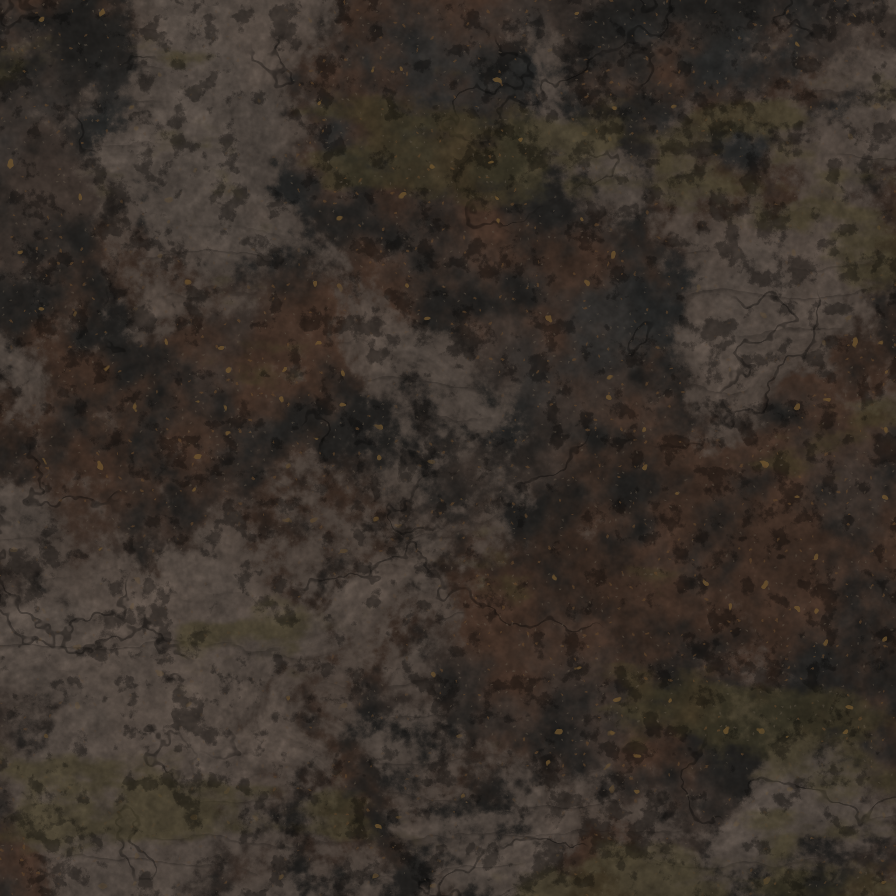
A WebGL 1 fragment shader for this texture:

```glsl
precision highp float;
// Weathered dark plaster wall with soot, rust, olive stains and ochre flecks.
uniform vec2 u_resolution;

float hash(vec2 p) {
  p = fract(p * vec2(0.1031, 0.1137));
  p += dot(p, p.yx + 33.33);
  return fract((p.x + p.y) * p.x * 7.31);
}

float noise(vec2 p) {
  vec2 i = floor(p), f = fract(p);
  f = f * f * (3.0 - 2.0 * f);
  return mix(mix(hash(i), hash(i + vec2(1, 0)), f.x),
             mix(hash(i + vec2(0, 1)), hash(i + vec2(1, 1)), f.x), f.y);
}

// Layered noise, centred on 0.5
float fbm(vec2 p) {
  float sum = 0.0, amp = 0.46;
  for (int i = 0; i < 6; i++) {
    sum += amp * noise(p);
    p = mat2(1.6, 1.2, -1.2, 1.6) * p + 17.3;
    amp *= 0.55;
  }
  return sum;
}

// Height of the plaster skin: ragged patches with slightly boxy outlines
float skin(vec2 p) {
  vec2 warp = vec2(noise(p * 9.0 + 40.0), noise(p * 9.0 + 80.0)) - 0.5;
  float broad = noise(p * vec2(4.2, 3.6) + warp * 0.7 + 11.0);
  return 0.45 * broad + 0.55 * fbm(p * 7.0 + warp + 23.0);
}

// Scattered irregular chips, one candidate per cell
float flecks(vec2 p, float cells, float chance, float size) {
  vec2 q = p * cells, id = floor(q);
  vec2 centre = 0.3 + 0.4 * vec2(hash(id + 5.0), hash(id + 9.0));
  vec2 d = fract(q) - centre;
  float angle = 6.28 * hash(id + 13.0);
  d = mat2(cos(angle), sin(angle), -sin(angle), cos(angle)) * d * vec2(1.0, 1.6);
  float radius = size * (0.4 + 0.6 * hash(id + 21.0));
  float edge = length(d) + size * 0.9 * (noise(q * 9.0) - 0.5);
  float soft = cells / u_resolution.y;
  return step(hash(id + 31.0), chance) * (1.0 - smoothstep(radius - soft, radius + soft, edge));
}

void main() {
  vec2 uv = gl_FragCoord.xy / u_resolution.y;
  float grain = fbm(uv * 95.0 + 3.0);
  float mottle = fbm(uv * 24.0 + 60.0);

  // Exposed ground: soot, umber, slate and rust
  float tone = fbm(uv * 8.0 + 31.0) + 0.5 * (mottle - 0.5);
  vec3 color = mix(vec3(0.135, 0.128, 0.12), vec3(0.225, 0.19, 0.168), smoothstep(0.32, 0.64, tone));
  float slate = smoothstep(0.5, 0.68, fbm(uv * 4.5 + 71.0));
  color = mix(color, vec3(0.165, 0.168, 0.165), 0.65 * slate);
  float rust = smoothstep(0.47, 0.7, fbm(uv * 6.0 + 52.0) + 0.3 * (mottle - 0.5));
  color = mix(color, vec3(0.255, 0.178, 0.135), 0.7 * rust);

  // Plaster patches, worn through by fine pits
  float height = skin(uv);
  float worn = height + 0.22 * (mottle - 0.5) + 0.16 * (grain - 0.5);
  float plaster = smoothstep(0.49, 0.59, worn);
  vec3 plasterColor = mix(vec3(0.255, 0.222, 0.198), vec3(0.325, 0.288, 0.26), smoothstep(0.5, 0.68, height));
  color = mix(color, plasterColor, 0.9 * plaster);

  // Trowel ridges and raised patch edges lit from the upper left
  float ridgeY = uv.y * 24.0 + 2.2 * fbm(uv * vec2(5.0, 9.0));
  float ridge = smoothstep(0.86, 0.97, fract(ridgeY)) * (1.0 - smoothstep(0.97, 1.0, fract(ridgeY)));
  ridge *= smoothstep(0.45, 0.7, noise(uv * vec2(8.0, 22.0) + 90.0));
  float relief = height - skin(uv + vec2(-0.003, 0.004));
  color *= 1.0 + plaster * (clamp(relief * 2.2, -0.16, 0.2) - 0.16 * ridge);

  // Hairline cracks
  float vein = abs(fbm(uv * 5.0 + 120.0) - 0.5);
  float crack = (1.0 - smoothstep(0.002, 0.009, vein)) * smoothstep(0.45, 0.65, noise(uv * 13.0 + 7.0));
  color *= 1.0 - 0.3 * crack;

  // Olive stains drawn out sideways
  float stain = fbm(uv * vec2(3.2, 10.0) + 140.0) + 0.3 * (mottle - 0.5);
  color = mix(color, vec3(0.235, 0.212, 0.135), 0.6 * smoothstep(0.57, 0.7, stain));

  // Soot blotches, pits and surface grain
  float pits = smoothstep(0.56, 0.7, fbm(uv * 55.0 + 200.0) + 0.35 * (mottle - 0.5));
  color *= 1.0 - 0.32 * pits;
  color *= 1.0 + 0.42 * (grain - 0.5) + 0.3 * (mottle - 0.5);
  color *= 0.95 + 0.1 * noise(uv * 256.0);

  // Ochre chips and pale dust
  float exposed = 1.0 - 0.7 * plaster;
  color = mix(color, vec3(0.43, 0.33, 0.18), 0.75 * exposed * flecks(uv, 30.0, 0.2, 0.14));
  color = mix(color, vec3(0.36, 0.26, 0.16), 0.65 * exposed * flecks(uv + 3.7, 75.0, 0.22, 0.17));
  color = mix(color, vec3(0.34, 0.3, 0.25), 0.5 * exposed * flecks(uv + 8.1, 130.0, 0.16, 0.2));

  gl_FragColor = vec4(color, 1.0);
}
```
